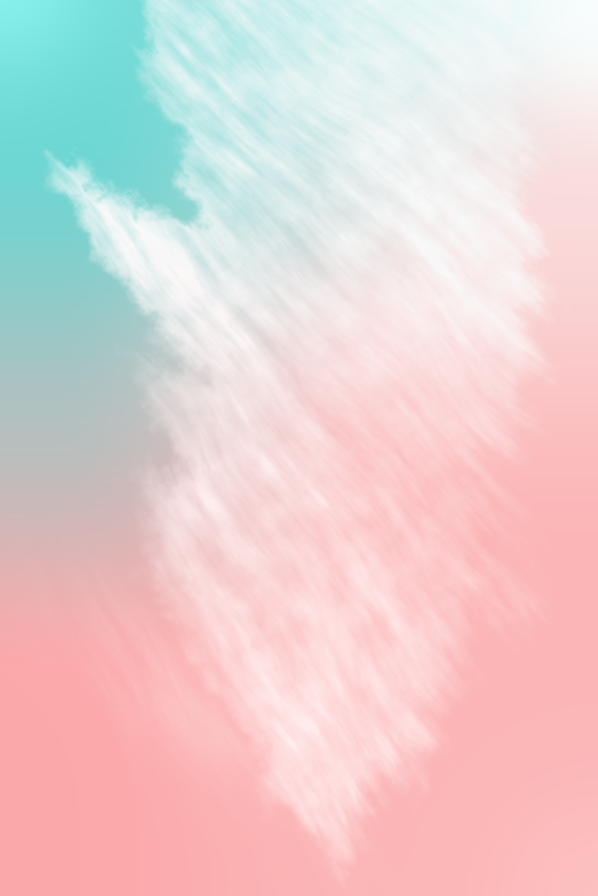
Write a Shadertoy shader that draws this background.

```glsl
// Windswept white cloud, streaked diagonally over a teal to rose gradient sky.

const int CORNERS = 23;
const vec2 FAN_PIVOT = vec2(-0.66, 1.77); // streaks radiate from here

float hash(vec2 p) {
    return fract(sin(dot(p, vec2(127.1, 311.7))) * 43758.55);
}

float noise(vec2 p) {
    vec2 i = floor(p), f = fract(p);
    f = f * f * (3.0 - 2.0 * f);
    float low = mix(hash(i), hash(i + vec2(1, 0)), f.x);
    float high = mix(hash(i + vec2(0, 1)), hash(i + vec2(1, 1)), f.x);
    return mix(low, high, f.y);
}

float fbm(vec2 p) {
    float sum = 0.0, amplitude = 0.5;
    for (int i = 0; i < 5; i++) {
        sum += amplitude * noise(p);
        p = mat2(1.99, 0.1, -0.1, 1.99) * p + 17.3;
        amplitude *= 0.55;
    }
    return sum / 1.055;
}

// Soft ellipse whose long axis runs down to the right
float blob(vec2 p, vec2 centre, vec2 radii) {
    vec2 d = p - centre;
    d = vec2(d.x - d.y, d.x + d.y) * 0.7071 / radii;
    return exp(-dot(d, d));
}

// Signed distance to the cloud outline, negative inside
float outline(vec2 p) {
    vec2 corner[CORNERS] = vec2[](
        vec2(0.163, 1.05), vec2(0.169, 0.91), vec2(0.202, 0.83), vec2(0.21, 0.755),
        vec2(0.143, 0.78), vec2(0.058, 0.82), vec2(0.104, 0.72), vec2(0.215, 0.586),
        vec2(0.159, 0.597), vec2(0.195, 0.512), vec2(0.163, 0.453), vec2(0.169, 0.362),
        vec2(0.247, 0.219), vec2(0.319, 0.1), vec2(0.371, 0.052), vec2(0.423, 0.1),
        vec2(0.501, 0.245), vec2(0.592, 0.33), vec2(0.553, 0.479), vec2(0.599, 0.59),
        vec2(0.592, 0.766), vec2(0.573, 0.87), vec2(0.563, 1.05));
    float nearest = 10.0, side = 1.0;
    for (int i = 0; i < CORNERS; i++) {
        vec2 a = corner[i], b = corner[(i + 1) % CORNERS];
        vec2 edge = b - a, d = p - a;
        vec2 gap = d - edge * clamp(dot(d, edge) / dot(edge, edge), 0.0, 1.0);
        nearest = min(nearest, dot(gap, gap));
        bool crosses = (a.y > p.y) != (b.y > p.y);
        if (crosses && d.x < edge.x * d.y / edge.y) side = -side;
    }
    return side * sqrt(nearest);
}

vec3 skyColor(vec2 p) {
    vec3 rose = vec3(0.985, 0.66, 0.665), grey = vec3(0.74, 0.74, 0.74);
    vec3 teal = vec3(0.42, 0.84, 0.825), ice = vec3(0.95, 0.98, 0.98);
    vec3 left = mix(rose, grey, smoothstep(0.24, 0.52, p.y));
    left = mix(left, teal, smoothstep(0.44, 0.86, p.y));
    vec3 right = mix(vec3(0.985, 0.71, 0.715), vec3(0.98, 0.86, 0.86), smoothstep(0.38, 0.8, p.y));
    right = mix(right, ice, smoothstep(0.77, 1.0, p.y));
    float reach = mix(0.42, 0.66, smoothstep(0.55, 0.85, p.y));
    vec3 sky = mix(left, right, smoothstep(0.06, reach, p.x));
    // Light spilling in from three corners
    sky = mix(sky, vec3(0.6, 1.0, 0.98), 0.65 * blob(p, vec2(0.0, 1.03), vec2(0.12)));
    sky = mix(sky, vec3(1.0), 0.5 * blob(p, vec2(0.69, 0.97), vec2(0.09)));
    return mix(sky, vec3(1.0, 0.85, 0.85), 0.3 * blob(p, vec2(0.67, 0.0), vec2(0.12)));
}

// Broad light and thin regions inside the cloud
float thickness(vec2 p) {
    float t = 0.56;
    t += 0.28 * blob(p, vec2(0.52, 0.72), vec2(0.15, 0.10));
    t += 0.30 * blob(p, vec2(0.19, 0.70), vec2(0.14, 0.05));
    t += 0.20 * blob(p, vec2(0.36, 0.17), vec2(0.13, 0.06));
    t -= 0.20 * blob(p, vec2(0.34, 0.725), vec2(0.10, 0.035));
    t -= 0.36 * blob(p, vec2(0.53, 0.46), vec2(0.17, 0.10));
    t -= 0.15 * blob(p, vec2(0.57, 0.33), vec2(0.10, 0.08));
    return t;
}

void mainImage(out vec4 fragColor, in vec2 fragCoord) {
    vec2 p = fragCoord / iResolution.xy * vec2(0.6667, 1.0);

    // Long fibres in polar coordinates, and round fluff
    vec2 ray = p - FAN_PIVOT;
    vec2 fan = vec2(length(ray) * 5.0, atan(ray.y, ray.x) * 62.0);
    fan.y += 0.9 * noise(p * 9.0);
    float streak = fbm(fan) - 0.5;
    float fibre = fbm(fan * vec2(3.5, 2.3) + 31.0) - 0.5;
    float fluff = fbm(p * 34.0) - 0.5;

    // Ragged edge: crisp at upper left, hazy to the right and below
    vec2 pulled = p - normalize(ray) * (streak * 0.07 + fibre * 0.03);
    float haze = mix(0.028, 0.012, smoothstep(0.4, 0.75, p.y));
    haze += 0.008 * smoothstep(0.3, 0.6, p.x);
    float mask = smoothstep(haze, -haze, outline(pulled) + fluff * 0.06);

    float grain = streak * 0.65 + fibre * 0.6 + fluff * 0.45;
    float density = mask * clamp(thickness(p) + grain, 0.0, 1.0);
    float veil = blob(p, vec2(0.2, 0.22), vec2(0.16, 0.06));
    density = max(density, veil * clamp(0.2 + streak * 0.6 + fibre * 0.3, 0.0, 1.0));

    vec3 cloud = mix(vec3(1.0, 0.93, 0.93), vec3(0.97, 0.975, 0.975), smoothstep(0.4, 0.8, p.y));
    fragColor = vec4(mix(skyColor(p), cloud, density), 1.0);
}
```
